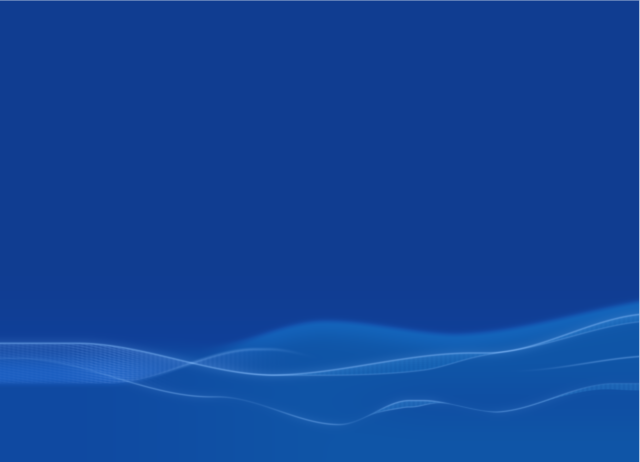
Give the GLSL for this background, as a Shadertoy shader.

```glsl
// A deep blue field with translucent waves flowing across its lower third.
// Curves are sums of smooth steps; pairs of curves bound ribbons filled with
// fine strands, and each curve also carries a thin bright line and a halo.

float ease(float a, float b, float x) { return smoothstep(a, b, x); }

// Raised window: fades in over a..b and out over c..d
float span(float a, float b, float c, float d, float x) {
    return ease(a, b, x) * (1.0 - ease(c, d, x));
}

// Heights of the curves, as fractions of the canvas height
float ridge(float x) {
    return 0.24 + 0.063 * ease(0.30, 0.51, x) - 0.029 * ease(0.51, 0.72, x)
         + 0.085 * ease(0.70, 1.10, x);
}
float mainCurve(float x) {
    return 0.257 - 0.069 * ease(0.12, 0.43, x) + 0.048 * ease(0.42, 0.74, x)
         + 0.085 * ease(0.76, 1.02, x);
}
float lowCurve(float x) {
    return 0.224 - 0.083 * ease(0.03, 0.33, x) - 0.060 * ease(0.34, 0.53, x)
         + 0.052 * ease(0.53, 0.64, x) - 0.025 * ease(0.66, 0.78, x)
         + 0.062 * ease(0.77, 0.96, x);
}
float crossCurve(float x) {
    return 0.170 + 0.074 * ease(0.17, 0.40, x) - 0.030 * ease(0.42, 0.55, x);
}

// Slope-corrected distance from the point to a curve
float toCurve(float y, float h, float aspect) {
    float slope = dFdx(h) * iResolution.x / aspect;
    return abs(y - h) / sqrt(1.0 + slope * slope);
}

float line(float d, float width) {
    float w = max(width, 0.8 / iResolution.y);
    return exp(-d * d / (w * w)) * width / w;
}

// Coverage of the band between two curves, filled with thin strands
float ribbon(vec2 p, float a, float b, float strands) {
    float lo = min(a, b), hi = max(a, b), px = 1.0 / iResolution.y;
    float inside = ease(lo - px, lo + px, p.y) * (1.0 - ease(hi - px, hi + px, p.y));
    float gap = max(hi - lo, 0.004);
    float t = (p.y - a) / gap;
    float visible = 1.0 - ease(0.25, 0.6, strands * px / gap);
    float weave = cos(6.2832 * (t * strands + p.x * 40.0)) * visible;
    float beads = cos(6.2832 * p.x * 140.0) * ease(300.0, 500.0, iResolution.x);
    return inside * (0.7 + 0.3 * weave + 0.12 * beads);
}

void mainImage(out vec4 fragColor, in vec2 fragCoord) {
    vec2 p = fragCoord / iResolution.xy;
    float aspect = iResolution.x / iResolution.y;
    float x = p.x, y = p.y;
    vec3 strandBlue = vec3(0.36, 0.56, 0.88);

    // Field, brightening toward the bottom
    vec3 col = mix(vec3(0.062, 0.238, 0.570), vec3(0.060, 0.250, 0.600),
                   1.0 - ease(0.22, 0.42, y));

    // Body of water below the ridge, softer at the left
    float top = ridge(x);
    float soft = mix(0.035, 0.007, ease(0.25, 0.42, x));
    float body = 1.0 - ease(top - soft, top + soft, y);
    vec3 water = mix(vec3(0.060, 0.285, 0.630), vec3(0.060, 0.335, 0.655),
                     ease(0.05, 0.60, x));
    water -= vec3(0.0, 0.025, 0.015) * exp(-pow((y - 0.13) / 0.06, 2.0))
           * ease(0.45, 0.70, x);
    col = mix(col, water, body);

    // Light along the ridge: a sharp outer side and a long inner fade
    float depth = top - y;
    float rim = exp(-pow(depth / (depth > 0.0 ? 0.035 : 0.008), 2.0));
    col += vec3(0.015, 0.055, 0.075) * rim * ease(0.30, 0.44, x);

    // Broad glow under the left mesh
    float cross = crossCurve(x);
    float haze = ease(cross - 0.012, cross + 0.012, y) * (1.0 - ease(0.19, 0.25, y));
    col += vec3(0.035, 0.075, 0.120) * haze * (1.0 - ease(0.15, 0.34, x));

    // Left mesh, twisting where its two edges cross
    float upper = mainCurve(x);
    float low = lowCurve(x);
    float mesh = ribbon(p, upper, cross, 15.0) * (1.0 - ease(0.34, 0.48, x));
    col = mix(col, strandBlue, mesh * (0.13 + 0.22 * span(0.08, 0.20, 0.30, 0.42, x)));
    float net = ribbon(p, upper, low, 9.0) * (1.0 - ease(0.10, 0.30, x));
    col = mix(col, strandBlue, 0.16 * net);

    // Long ribbon sweeping to the right edge
    float under = upper - 0.030 * span(0.42, 0.66, 0.66, 0.79, x)
                - 0.016 * ease(0.78, 1.0, x);
    float sweep = ribbon(p, upper, under, 7.0) * ease(0.36, 0.46, x);
    col = mix(col, vec3(0.16, 0.53, 0.84), 0.36 * sweep);

    // Small lens and the flared tail of the low curve
    float lens = low - 0.014 * span(0.57, 0.63, 0.64, 0.70, x)
               - 0.015 * ease(0.82, 1.0, x);
    float flare = ribbon(p, low, lens, 5.0) * ease(0.55, 0.60, x);
    col = mix(col, vec3(0.22, 0.58, 0.87), 0.38 * flare);

    // Bright lines with their halos
    float dMain = toCurve(y, upper, aspect), dLow = toCurve(y, low, aspect);
    float dCross = toCurve(y, cross, aspect), dUnder = toCurve(y, under, aspect);
    float lowGain = 0.25 + 0.5 * span(0.12, 0.24, 0.30, 0.38, x)
                  + 0.5 * span(0.40, 0.48, 0.51, 0.56, x)
                  + 0.6 * span(0.57, 0.62, 0.67, 0.71, x)
                  + 0.4 * span(0.75, 0.79, 0.86, 0.94, x);
    float glow = 0.42 * line(dMain, 0.0024) + 0.12 * line(dMain, 0.012)
               + 0.22 * line(dUnder, 0.0022) * ease(0.32, 0.44, x);
    glow += lowGain * (0.48 * line(dLow, 0.0022) + 0.10 * line(dLow, 0.011));
    glow += 0.30 * line(dCross, 0.0035) * span(0.18, 0.32, 0.38, 0.50, x);
    glow += 0.30 * line(toCurve(y, lens, aspect), 0.0020) * span(0.56, 0.62, 0.65, 0.71, x);
    float side = 0.197 + 0.033 * ease(0.80, 1.03, x);
    glow += 0.38 * line(toCurve(y, side, aspect), 0.0024) * ease(0.79, 0.97, x);
    col = mix(col, vec3(0.46, 0.68, 0.94), clamp(glow, 0.0, 0.8));

    // Pale hairlines on the top and right borders
    vec2 fromEdge = (1.0 - p) * vec2(aspect, 1.0);
    vec2 hair = 1.0 - smoothstep(vec2(0.001), vec2(0.003), fromEdge);
    col = mix(col, vec3(0.74, 0.80, 0.89), max(0.9 * hair.x, 0.45 * hair.y));
    fragColor = vec4(col, 1.0);
}
```
